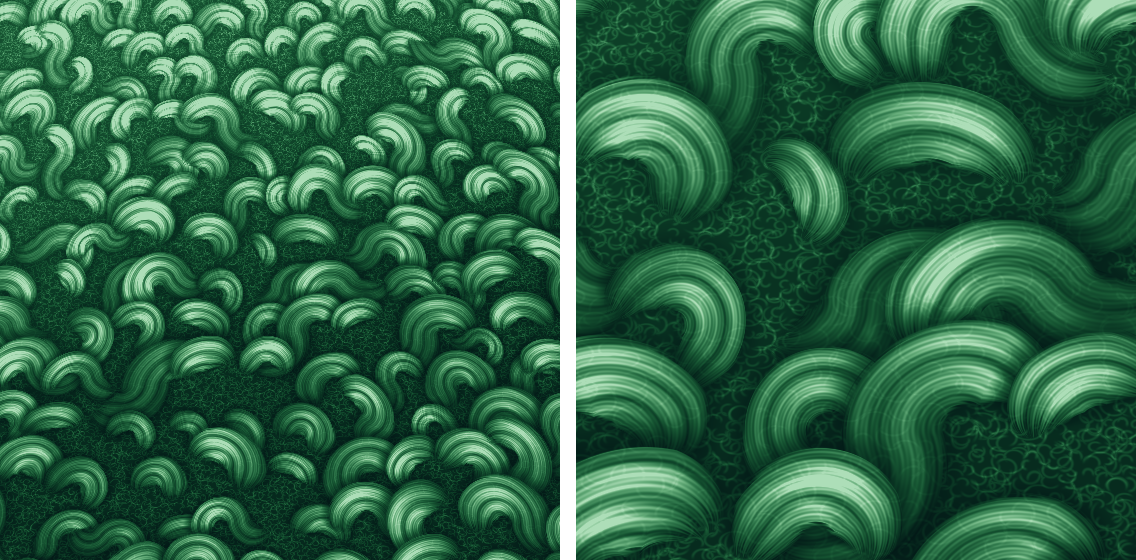
Left: the whole. Right: its middle third, enlarged.
Give the GLSL for this texture, as a WebGL 1 fragment shader.

```glsl
precision highp float;
// Curled green wool locks scattered over a felt ground, receding towards the top.
uniform vec2 u_resolution;

const float PI = 3.14159265;
const float RECESSION = 0.42;
const vec2 LOCK_CELL = vec2(0.124, 0.099);

vec4 hash4(vec2 cell) {
  vec4 h = fract(cell.xyxy * vec4(0.1031, 0.1030, 0.0973, 0.1099));
  h += dot(h, h.wzxy + 33.33);
  return fract((h.xxyz + h.yzzw) * h.zywx);
}

mat2 rotation(float angle) {
  float c = cos(angle), s = sin(angle);
  return mat2(c, -s, s, c);
}

// Cellular noise made of thin broken loops: loose curly fibres.
float curls(vec2 p, float thickness) {
  vec2 base = floor(p);
  float fibre = 0.0;
  for (int j = -1; j <= 1; j++) {
    for (int i = -1; i <= 1; i++) {
      vec2 cell = base + vec2(float(i), float(j));
      vec4 rnd = hash4(cell);
      vec2 d = p - cell - rnd.xy;
      d.y *= 1.0 + 0.5 * rnd.w;
      float ring = abs(length(d) - mix(0.3, 0.85, rnd.z));
      float gap = smoothstep(-0.6, 0.3, sin(atan(d.y, d.x) + rnd.w * 20.0));
      fibre = max(fibre, gap * (1.0 - smoothstep(0.0, thickness, ring)));
    }
  }
  return fibre;
}

// Layered sines across the lock, bending slowly along it.
float strands(float across, float along, float seed) {
  float a = sin(across * 13.0 + 2.0 * sin(along * 1.3 + seed) + seed);
  float b = sin(across * 33.0 + 3.0 * sin(along * 0.9 + seed * 3.0));
  float c = sin(across * 61.0 + 4.0 * sin(along * 1.7 + seed * 2.0));
  return (a + b + 1.1 * c) / 2.8;
}

// Paints one lock over the tone below: an arch with straight legs or a trough.
float paintLock(float below, vec2 q, vec4 rnd, vec4 shape) {
  bool wavy = shape.z > 0.55;
  float radius = mix(0.031, 0.052, rnd.z);
  float halfWidth = radius * mix(0.58, 0.86, shape.x);
  float start = -mix(1.3, 2.5, shape.y);
  float finish = wavy ? mix(2.4, 4.2, rnd.w) : mix(1.2, 2.5, rnd.w);
  q = rotation((shape.w - 0.55) * 1.9) * q;
  q.x *= (rnd.y < 0.5 ? -1.0 : 1.0) * mix(0.82, 1.1, shape.y);
  q.x += wavy ? radius * 0.8 : 0.0;

  float along = atan(q.x, q.y);
  float offset = length(q) - radius;
  if (q.y < 0.0 && q.x > 0.0 && wavy) {
    vec2 trough = vec2(q.x - 2.0 * radius, -q.y);
    along = PI + atan(trough.x, trough.y);
    offset = radius - length(trough);
  } else if (q.y < 0.0) {
    along = sign(q.x) * (0.5 * PI - q.y / radius);
    offset = abs(q.x) - radius;
  }
  float fromEnd = min(along - start, finish - along);
  if (fromEnd < 0.0 || abs(offset) > halfWidth * 1.8) return below;

  float taper = pow(clamp(fromEnd / 0.9, 0.0, 1.0), 0.4);
  float across = offset / (halfWidth * max(taper, 0.03));
  float seed = rnd.x * 30.0;
  float twisted = across + 0.3 * sin(along + seed);
  float hair = strands(twisted, along, seed);

  // Soft contact shadow beside the lock.
  float shadow = 1.0 - smoothstep(0.8, 1.7, abs(across));
  float tone = below * (1.0 - 0.62 * shadow * smoothstep(0.0, 0.4, fromEnd));

  // Round bundles, parted by dark grooves, with a sheen on the raised crest.
  float bundles = 2.0 + floor(shape.x * 1.99);
  float lobe = abs(sin((twisted * 0.5 + 0.5) * PI * bundles));
  lobe = smoothstep(0.0, 0.95, lobe);
  float body = sqrt(max(1.0 - across * across, 0.0));
  float crest = 0.5 + 0.5 * cos(along + 0.3);
  float sheen = exp(-pow((along + 0.35 + 0.35 * sin(twisted * 4.0 + seed)) / 0.7, 2.0));
  float wool = 0.03 + 0.27 * crest + 0.16 * body + 0.24 * lobe * body;
  wool += sheen * body * (0.04 + 0.25 * lobe);
  wool += hair * (0.08 + 0.10 * crest);
  wool *= mix(0.5, 1.0, smoothstep(0.0, 0.9, fromEnd)) * mix(0.85, 1.15, rnd.y);

  float edge = abs(across) + 0.09 * hair;
  float cover = 1.0 - smoothstep(0.90, 1.02, edge);
  return mix(tone, wool, cover * smoothstep(0.0, 0.4, fromEnd + 0.2 * hair));
}

vec3 greenRamp(float tone) {
  float t = clamp(tone, 0.0, 1.0) * 5.0;
  vec3 c = mix(vec3(0.01, 0.10, 0.09), vec3(0.04, 0.22, 0.14), clamp(t, 0.0, 1.0));
  c = mix(c, vec3(0.09, 0.34, 0.20), clamp(t - 1.0, 0.0, 1.0));
  c = mix(c, vec3(0.20, 0.49, 0.31), clamp(t - 2.0, 0.0, 1.0));
  c = mix(c, vec3(0.40, 0.68, 0.48), clamp(t - 3.0, 0.0, 1.0));
  return mix(c, vec3(0.68, 0.87, 0.72), clamp(t - 4.0, 0.0, 1.0));
}

void main() {
  vec2 uv = gl_FragCoord.xy / u_resolution;
  float nearness = 1.0 - RECESSION * uv.y;
  vec2 ground = vec2((uv.x - 0.5) / nearness, -log(nearness) / RECESSION);

  float coarse = curls(ground * 62.0, 0.11);
  float fine = curls(ground * 115.0 + 17.0, 0.22);
  float tone = 0.13 + 0.14 * coarse + 0.21 * fine;

  // Far rows first, so nearer locks lie on top.
  vec2 base = floor(ground / LOCK_CELL);
  for (int j = 2; j >= -2; j--) {
    for (int i = -2; i <= 2; i++) {
      vec2 cell = base + vec2(float(i), float(j));
      vec4 rnd = hash4(cell + 41.0);
      vec4 shape = hash4(cell + 97.0);
      float stagger = 0.5 * mod(cell.y, 2.0);
      vec2 centre = (cell + vec2(stagger, 0.0) + mix(vec2(0.25), vec2(0.75), rnd.xy)) * LOCK_CELL;
      tone = paintLock(tone, ground - centre, rnd, shape);
    }
  }

  // Stray fibres, then hazy light from the far left.
  tone += 0.05 * coarse;
  float haze = smoothstep(0.3, 1.15, uv.y + 0.35 * (0.5 - uv.x));
  tone = tone * mix(0.96, 1.08, uv.y) + 0.27 * haze - 0.03 * (1.0 - uv.y);
  gl_FragColor = vec4(greenRamp(tone), 1.0);
}
```
